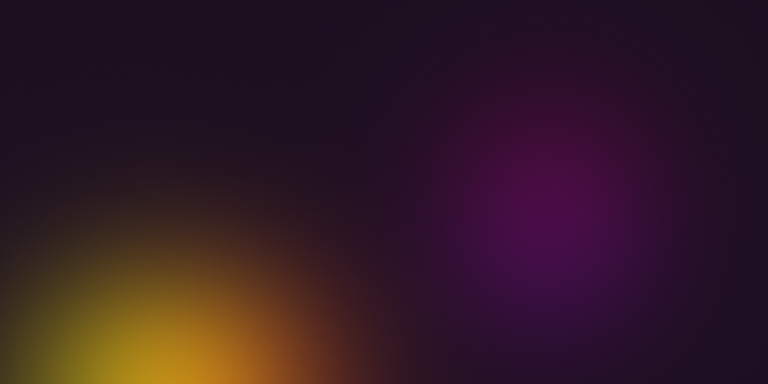
Reproduce this background procedurally as a WebGL 2 fragment shader.

```glsl
#version 300 es
precision highp float;
// Two soft glows on a dark plum ground: a gold one rising from the lower
// left edge and a magenta one at the right. Each is a Gaussian falloff
// whose tint drifts gently across the glow.
uniform vec2 u_resolution;
out vec4 fragColor;

const vec3 GROUND = vec3(0.113, 0.059, 0.128);
const vec3 OLIVE = vec3(0.76, 0.74, 0.08);
const vec3 AMBER = vec3(0.76, 0.54, 0.09);
const vec3 RUST = vec3(0.80, 0.35, 0.11);
const vec3 MAGENTA = vec3(0.30, 0.045, 0.245);
const vec3 VIOLET = vec3(0.275, 0.055, 0.315);

// Gaussian falloff from a centre, with its own reach along each axis
float glow(vec2 p, vec2 centre, vec2 reach) {
    vec2 d = (p - centre) / reach;
    return exp(-dot(d, d));
}

// Three-colour ramp for t from 0 to 1
vec3 ramp(vec3 a, vec3 b, vec3 c, float t) {
    return mix(mix(a, b, clamp(t * 2.0, 0.0, 1.0)), c, clamp(t * 2.0 - 1.0, 0.0, 1.0));
}

// Sine hash, used as fine dither against banding
float hash(vec2 p) {
    return fract(sin(dot(p, vec2(12.9898, 78.233))) * 43758.5453);
}

void main() {
    // Height is one unit; x keeps the canvas proportions
    vec2 p = gl_FragCoord.xy / u_resolution.y;
    p.x *= 2.0 * u_resolution.y / u_resolution.x;

    // Magenta glow, turning violet toward the bottom
    vec3 magentaTint = mix(VIOLET, MAGENTA, smoothstep(0.1, 0.75, p.y));
    vec3 colour = mix(GROUND, magentaTint, glow(p, vec2(1.43, 0.44), vec2(0.31, 0.33)));

    // Gold glow, from olive on the left to rust on the right
    vec3 goldTint = ramp(OLIVE, AMBER, RUST, (p.x - 0.05) / 0.85);
    colour = mix(colour, goldTint, glow(p, vec2(0.47, -0.03), vec2(0.39, 0.345)));

    colour += (hash(gl_FragCoord.xy) - 0.5) / 255.0;
    fragColor = vec4(colour, 1.0);
}
```
